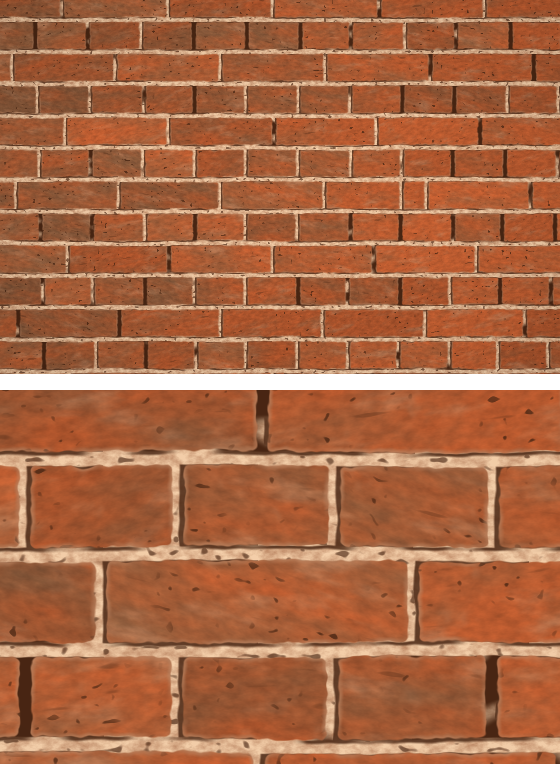
Top, the full canvas; bottom, a detail of the centre.
Give the GLSL for this texture, as a WebGL 2 fragment shader.

```glsl
#version 300 es
precision highp float;
// Weathered red brick wall: courses of headers and stretchers in pale, shadowed mortar.

uniform vec2 u_resolution;
out vec4 fragColor;

// Layout, in units of the canvas height
const float COURSE = 0.0854;       // height of one course with its bed joint
const float BED_BASE = 0.008;      // height of the lowest bed joint
const float CENTRE = 0.66;         // x of the joint that lines up in all header courses
const float PITCH_LOW = 0.1345;    // header length at the bottom
const float PITCH_HIGH = 0.1412;   // header length at the top
const float BED_HALF = 0.0064;     // half thickness of bed joints
const float PERP_HALF = 0.0052;    // half thickness of upright joints
const float CORNER = 0.005;        // rounding of the brick corners
const float JITTER = 0.055;        // scatter of upright joints, in headers
const float WOBBLE = 0.0013;       // roughness of the brick edges
const float CUT_COURSE = 5.0;      // course with one stretcher cut in two
const float CUT_X = 1.074;

const vec3 RED = vec3(0.69, 0.335, 0.175);
const vec3 BROWN = vec3(0.51, 0.33, 0.215);
const vec3 TAN = vec3(0.69, 0.49, 0.36);
const vec3 CREAM = vec3(0.91, 0.77, 0.63);
const vec3 SHADOW = vec3(0.27, 0.14, 0.07);

vec2 hash2(vec2 p) {
  vec3 q = fract(p.xyx * vec3(0.1031, 0.1030, 0.0973));
  q += dot(q, q.yzx + 33.33);
  return fract((q.xx + q.yz) * q.zy);
}

float corner(vec2 cell, vec2 f, vec2 offset) {
  float angle = 6.2832 * hash2(cell + offset).x;
  return dot(vec2(cos(angle), sin(angle)), f - offset);
}

// Gradient noise, about -1 to 1
float noise(vec2 p) {
  vec2 i = floor(p), f = p - i;
  vec2 w = f * f * f * (f * (f * 6.0 - 15.0) + 10.0);
  float low = mix(corner(i, f, vec2(0, 0)), corner(i, f, vec2(1, 0)), w.x);
  float high = mix(corner(i, f, vec2(0, 1)), corner(i, f, vec2(1, 1)), w.x);
  return 1.4 * mix(low, high, w.y);
}

float fbm(vec2 p) {
  float sum = 0.0, amp = 0.6;
  for (int i = 0; i < 4; i++) {
    sum += amp * noise(p);
    p = mat2(1.6, 1.2, -1.2, 1.6) * p + 7.3;
    amp *= 0.55;
  }
  return sum;
}

vec3 brickColor(vec2 p, vec2 seed, bool header, float inset) {
  vec2 q = p + 9.0 * seed;
  q.y += (seed.x - 0.5) * 0.5 * q.x;
  float stain = fbm(q * vec2(8.0, 22.0));
  float bloom = fbm(q * vec2(12.0, 34.0) + 31.0);
  float grain = fbm(q * vec2(60.0, 110.0));

  float dull = 0.34 + 0.5 * (seed.x - 0.5) + 0.75 * stain + (header ? 0.08 : -0.06);
  dull += 0.40 * (0.7 - p.x) + 0.16 * (p.y - 0.5);
  vec3 col = mix(RED, BROWN, clamp(dull, 0.0, 1.0));
  col = mix(col, TAN, 0.6 * smoothstep(0.0, 0.75, bloom));
  col *= 1.0 + 0.14 * (seed.y - 0.5) + 0.17 * grain;

  // Small pits and scratches, gathered in worn zones
  float worn = smoothstep(-0.3, 0.4, noise(q * 15.0));
  float pits = worn * smoothstep(0.48, 0.68, noise(q * vec2(95.0, 125.0)));
  float scratch = smoothstep(0.6, 0.8, noise(q * vec2(24.0, 120.0)));
  col = mix(col, SHADOW, max(0.8 * pits, 0.3 * scratch));

  // Mortar dust smeared over the edges
  float dust = 1.0 - smoothstep(0.0, CORNER, inset);
  return mix(col, TAN, 0.7 * dust * smoothstep(-0.6, 0.4, noise(p * 30.0)));
}

void main() {
  vec2 p = gl_FragCoord.xy / u_resolution.y;
  float px = 1.0 / u_resolution.y;
  vec2 w = p + WOBBLE * vec2(noise(p * 55.0), noise(p * 55.0 + 17.0));
  w.y += 0.0024 * noise(p * vec2(5.0, 7.0));

  // Courses and the nearest bed joint
  float v = (w.y - BED_BASE) / COURSE;
  float course = floor(v);
  float dy = (v - floor(v + 0.5)) * COURSE;

  // Bricks along the course and the nearest upright joint
  bool header = mod(course, 2.0) < 0.5;
  float span = header ? 1.0 : 2.0;
  float shift = header ? 0.0 : (mod(course, 4.0) < 2.0 ? -0.5 : 0.5);
  float pitch = mix(PITCH_LOW, PITCH_HIGH, (course + 0.5) * COURSE);
  float u = ((w.x - CENTRE) / pitch - shift) / span;
  float joint = floor(u + 0.5);
  vec2 jointSeed = hash2(vec2(joint + 40.0, course + 70.0));
  float dx = (u - joint) * span * pitch - (jointSeed.x - 0.5) * JITTER * pitch;
  float id = dx < 0.0 ? joint - 1.0 : joint;
  float cut = w.x - CUT_X;
  if (course == CUT_COURSE && abs(cut) < abs(dx)) dx = cut;

  // Depth inside the rounded brick, with chipped edges
  float chip = noise(p * vec2(34.0, 42.0) + 61.0);
  vec2 q = abs(vec2(dx, dy)) - vec2(PERP_HALF, BED_HALF);
  float inset = CORNER - length(max(CORNER - q, 0.0));
  inset += 0.0012 * noise(p * 120.0) - 0.0035 * max(chip - 0.25, 0.0);
  vec3 brick = brickColor(p, hash2(vec2(id + 11.0, course + 23.0)), header, inset);

  // Crumbly mortar with dark holes
  float crumbs = fbm(p * vec2(75.0, 110.0));
  vec3 mortar = mix(CREAM, TAN, clamp(0.3 + 0.85 * crumbs, 0.0, 1.0));
  float holes = smoothstep(0.4, 0.65, noise(p * vec2(80.0, 120.0) + 9.0));

  // Shadow below each brick, and in the deeper upright joints
  float gap = noise(p * vec2(20.0, 30.0) + 5.0);
  float bedShade = smoothstep(0.0018, 0.0048, dy) * smoothstep(-0.45, 0.25, gap);
  float deep = smoothstep(0.42, 0.68, jointSeed.y + 0.45 * gap);
  float side = smoothstep(0.0, 0.0025, dx + 0.002 * gap);
  float perpShade = max(deep, 0.85 * side);
  float inBed = 1.0 - smoothstep(BED_HALF - 0.001, BED_HALF + 0.001, abs(dy));
  float shade = mix(perpShade, 0.85 * bedShade, inBed);
  mortar = mix(mortar, SHADOW, max(shade, 0.65 * holes));

  float soft = max(px, 0.001);
  vec3 col = mix(mortar, brick, smoothstep(-soft, soft, inset));

  // Slight darkening toward the corners
  vec2 c = gl_FragCoord.xy / u_resolution - 0.5;
  col *= 1.05 - 0.28 * dot(c, c);
  fragColor = vec4(clamp(col, 0.0, 1.0), 1.0);
}
```
